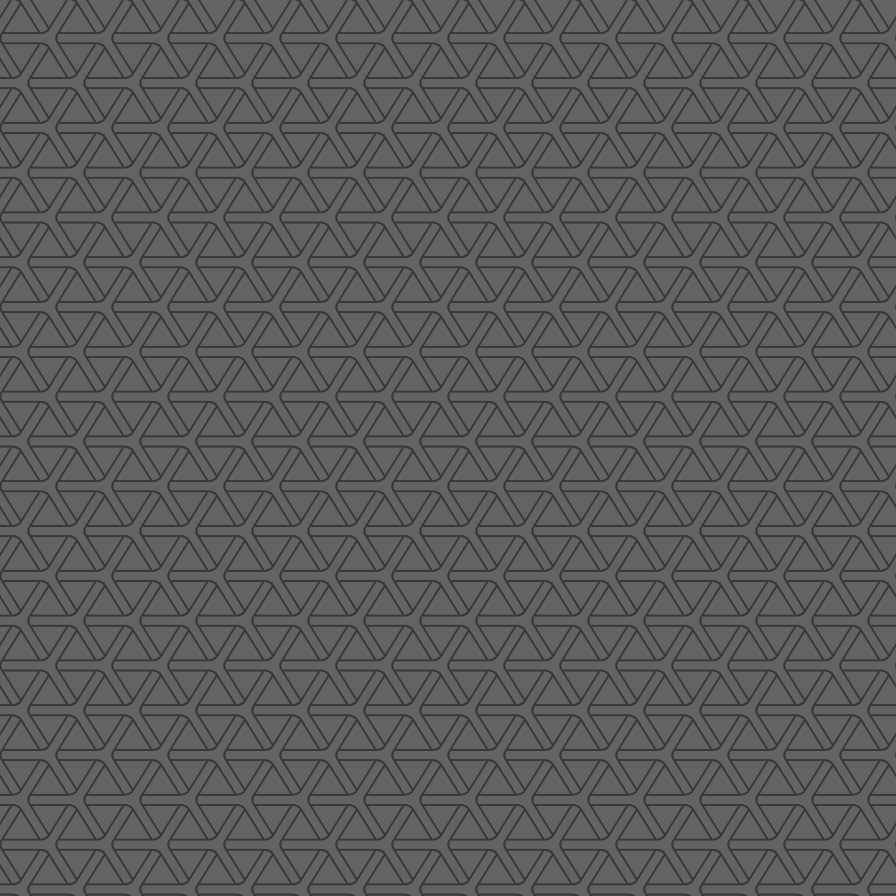
A WebGL 1 fragment shader for this pattern:

```glsl
precision highp float;

uniform vec2 u_resolution;

#define REPEATS vec2(16.0, 10.0)
#define LATTICE_OFFSET vec2(0.375, 0.073)
#define STRAP_WIDTH 0.0113
#define LINE_WIDTH 0.0022
#define NOTCH_ROUNDING 0.0045
#define FACE_COLOR vec3(0.39)
#define LINE_COLOR vec3(0.22)

// Offset from the closest node of a rectangular lattice, in canvas units
vec2 fromNode(vec2 cells) {
  return (fract(cells + 0.5) - 0.5) / REPEATS;
}

// Distance to the edge of a strap leaving the node along a unit direction
float strap(vec2 p, vec2 direction) {
  return length(p - direction * max(dot(p, direction), 0.0)) - 0.5 * STRAP_WIDTH;
}

float smoothMin(float a, float b, float radius) {
  float blend = max(radius - abs(a - b), 0.0) / radius;
  return min(a, b) - 0.25 * radius * blend * blend;
}

// Antialiased line along the zero level of a distance
float outline(float dist, float pixel) {
  return 1.0 - smoothstep(-0.5 * pixel, 0.5 * pixel, abs(dist) - 0.5 * LINE_WIDTH);
}

void main() {
  vec2 uv = gl_FragCoord.xy / u_resolution;
  float pixel = 1.0 / min(u_resolution.x, u_resolution.y);

  // Alternate rows are shifted by half a cell; keep the nearer node
  vec2 cells = uv * REPEATS - LATTICE_OFFSET;
  vec2 evenRow = fromNode(cells);
  vec2 oddRow = fromNode(cells - 0.5);
  vec2 p = dot(evenRow, evenRow) < dot(oddRow, oddRow) ? evenRow : oddRow;

  // Three-armed piece on top, with rounded inner corners
  vec2 left = vec2(-1.0, 0.0);
  vec2 up = normalize(1.0 / REPEATS);
  vec2 down = vec2(up.x, -up.y);
  float tripod = smoothMin(strap(p, up), strap(p, down), NOTCH_ROUNDING);
  tripod = smoothMin(tripod, strap(p, left), NOTCH_ROUNDING);

  // Arms of the neighbours slide under it from the opposite sides
  float incoming = min(strap(p, -left), min(strap(p, -up), strap(p, -down)));
  float uncovered = smoothstep(-0.5 * pixel, 0.5 * pixel, tripod);

  float ink = max(outline(tripod, pixel), outline(incoming, pixel) * uncovered);
  gl_FragColor = vec4(mix(FACE_COLOR, LINE_COLOR, ink), 1.0);
}
```
